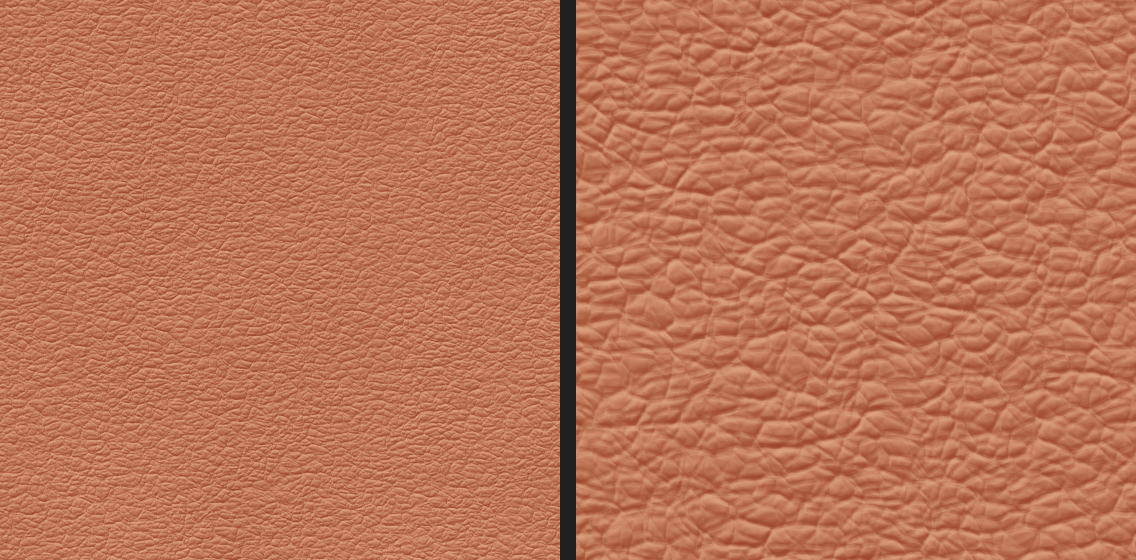
Left: the whole. Right: its middle third, enlarged.
Reproduce this texture procedurally as a WebGL 2 fragment shader.

```glsl
#version 300 es
precision highp float;
// Tan leather: flattened pebble grain with fine creases, lit from above.

uniform vec2 u_resolution;
out vec4 fragColor;

vec2 hash2(vec2 p) {
    vec3 q = fract(p.xyx * vec3(0.1031, 0.1030, 0.0973));
    q += dot(q, q.yzx + 33.33);
    return fract((q.xx + q.yz) * q.zy);
}

// Distances to the nearest and second nearest cell centres.
vec2 cellular(vec2 p) {
    vec2 cell = floor(p), local = fract(p);
    vec2 nearest = vec2(8.0);
    for (int y = -1; y <= 1; y++) {
        for (int x = -1; x <= 1; x++) {
            vec2 offset = vec2(x, y);
            float d = length(offset + hash2(cell + offset) - local);
            nearest = d < nearest.x ? vec2(d, nearest.x) : vec2(nearest.x, min(nearest.y, d));
        }
    }
    return nearest;
}

// Layered sines, roughly -1 to 1.
float waves(vec2 p) {
    float sum = 0.0, amplitude = 0.5;
    for (int i = 0; i < 4; i++) {
        sum += amplitude * sin(p.x + 1.7 * sin(p.y * 0.8 + float(i))) * cos(p.y - 0.6 * p.x);
        p = mat2(1.3, 1.1, -1.1, 1.3) * p + 4.1;
        amplitude *= 0.6;
    }
    return sum;
}

// Rounded cells separated by creases; a larger sharpness narrows the creases.
float pebbles(vec2 p, float sharpness) {
    vec2 d = cellular(p);
    return 1.0 - exp(-sharpness * (d.y - d.x)) - 0.3 * d.x * d.x;
}

float leatherHeight(vec2 p) {
    // Bend the grain so that creases wander.
    p += vec2(0.009, 0.006) * vec2(waves(p * 23.0), waves(p.yx * 27.0 + 9.0));
    p += vec2(0.0025, 0.0015) * vec2(waves(p * 90.0 + 3.0), waves(p.yx * 85.0));
    float foldDepth = 0.45 + 0.35 * waves(p * 11.0 + 5.0);
    float grainDepth = 0.50 + 0.2 * waves(p * 15.0 + 2.0);

    float height = foldDepth * pebbles(mat2(1.0, 0.12, -0.1, 1.0) * p * vec2(16.0, 33.0), 8.0);
    height += 0.66 * pebbles(mat2(1.0, -0.1, 0.12, 1.0) * p * vec2(36.0, 64.0) + 17.0, 4.5);
    height += grainDepth * pebbles(p * vec2(72.0, 108.0) + 41.0, 3.5);
    return height + 0.17 * pebbles(p * vec2(135.0, 170.0) + 73.0, 3.0);
}

void main() {
    vec2 p = gl_FragCoord.xy / u_resolution.y;

    // Slopes facing the light brighten, the others fall into shade.
    vec2 lightStep = vec2(-0.0004, 0.0014);
    float slope = leatherHeight(p - lightStep) - leatherHeight(p + lightStep);
    float tone = 0.53 + 0.76 * tanh(1.45 * slope) + 0.07 * waves(p * 6.0);

    vec3 color = mix(vec3(0.65, 0.33, 0.22), vec3(0.83, 0.58, 0.45), tone);
    fragColor = vec4(color, 1.0);
}
```
